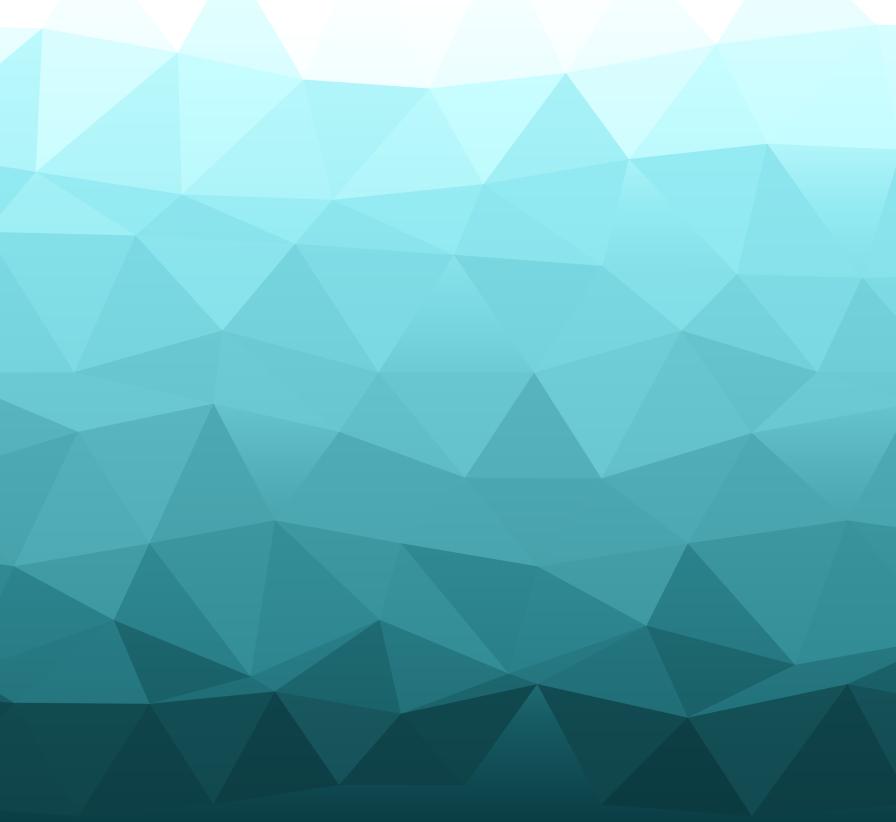
Write a WebGL 2 fragment shader that draws this background.

```glsl
#version 300 es
precision highp float;
// Low-poly backdrop fading from white through aqua to deep teal.
// Wavy rows of vertices are joined into strips of triangles; the two facets
// nearest to a pixel are found first, then toned by a vertical ramp and sines.

uniform vec2 u_resolution;
out vec4 fragColor;

const int ROWS = 10;
const float SPACING = 0.159;      // distance between vertices in a row
const float DRIFT = 0.026;        // sideways sway of the vertices
const float FACET_FLATNESS = 0.8; // 1 = flat facets, 0 = smooth ramp
const float SHADE_RANGE = 0.028;  // tone variation between facets
const float OPEN_TONE = 1.42;     // facets above this tone stay open
const float FLOOR_SHADE = 0.86;   // darkening of the lowest strip
const float EDGE_WIDTH = 0.7;     // edge softness in output pixels

// Each row: height, wave amplitude, wave frequency, wave phase
const vec4 ROW_WAVE[ROWS] = vec4[ROWS](
    vec4(0.028, 0.021, 1.26, 1.57), vec4(0.148, 0.021, 2.80, 0.14),
    vec4(0.212, 0.035, 2.90, -1.30), vec4(0.339, 0.028, 1.57, 1.57),
    vec4(0.459, 0.050, 1.25, -2.82), vec4(0.564, 0.034, 2.09, -3.66),
    vec4(0.690, 0.028, 0.50, -1.50), vec4(0.791, 0.035, 0.90, 0.0),
    vec4(0.932, 0.040, 0.90, -1.0), vec4(1.070, 0.020, 2.00, 0.0));

// Each row: offset in cells, direction of the sideways sway
const vec2 ROW_SHIFT[ROWS] = vec2[ROWS](
    vec2(0.45, 1.0), vec2(0.0, 1.0), vec2(0.72, 0.8), vec2(0.0, 1.0),
    vec2(0.45, 1.0), vec2(0.6, -0.8), vec2(0.0, -1.0), vec2(0.3, -0.5),
    vec2(0.2, 1.0), vec2(0.6, 0.5));

// Evenly spaced colours, bottom to top
const int STOPS = 9;
const vec3 RAMP[STOPS] = vec3[STOPS](
    vec3(0.04, 0.24, 0.27), vec3(0.09, 0.36, 0.39), vec3(0.18, 0.53, 0.57),
    vec3(0.29, 0.65, 0.69), vec3(0.39, 0.76, 0.80), vec3(0.48, 0.85, 0.89),
    vec3(0.58, 0.92, 0.95), vec3(0.77, 0.99, 1.00), vec3(1.0));

vec3 ramp(float height) {
    float t = height * float(STOPS - 1);
    vec3 color = RAMP[0];
    for (int k = 1; k < STOPS; k++)
        color = mix(color, RAMP[k], clamp(t - float(k - 1), 0.0, 1.0));
    return color;
}

vec2 vertexAt(vec4 wave, vec2 shift, float i) {
    float x = (i + shift.x) * SPACING + shift.y * DRIFT * (cos(0.8 * i) - 0.4);
    return vec2(x, wave.x - wave.y * sin(wave.z * i + wave.w));
}

// Signed distance to the line a-b, positive on its left
float edgeDistance(vec2 p, vec2 a, vec2 b) {
    vec2 e = normalize(b - a);
    return e.x * (p.y - a.y) - e.y * (p.x - a.x);
}

// Keeps the two nearest facets as (depth inside, middle height, id, row)
void consider(vec2 p, vec2 a, vec2 b, vec2 c, float id, float row,
              inout vec4 best, inout vec4 second) {
    float d = min(edgeDistance(p, a, b),
              min(edgeDistance(p, b, c), edgeDistance(p, c, a)));
    vec4 found = vec4(d, (a.y + b.y + c.y) / 3.0, id, row);
    if (d > best.x) {
        second = best;
        best = found;
    } else if (d > second.x) {
        second = found;
    }
}

// Colour of a facet; a negative row or a high tone shows the smooth backdrop
vec3 facetColor(vec4 facet, float height) {
    float tone = sin(facet.z * 4.7 + facet.w * 2.3)
               + 0.6 * sin(facet.z * 9.1 - facet.w * 5.9);
    bool isOpen = facet.w < 0.0 || tone > OPEN_TONE;
    float level = mix(height, facet.y, FACET_FLATNESS) + tone * SHADE_RANGE;
    vec3 color = ramp(isOpen ? height : level);
    if (isOpen) return mix(color, vec3(1.0), smoothstep(0.89, 0.95, height));
    return facet.w < 0.5 ? color * FLOOR_SHADE : color;
}

void main() {
    vec2 p = gl_FragCoord.xy / u_resolution;
    float soft = EDGE_WIDTH / min(u_resolution.x, u_resolution.y);

    // Strips whose height range holds this pixel
    int first = 0;
    int last = -1;
    for (int r = 0; r < ROWS - 1; r++) {
        vec4 wave = ROW_WAVE[r];
        if (r > 0 && wave.x + wave.y + soft < p.y) first = r;
        if (wave.x - wave.y - soft < p.y) last = r;
    }

    // Nearby triangles of those strips
    vec4 best = vec4(-soft, 0.0, 0.0, -1.0);
    vec4 second = best;
    for (int r = first; r <= last; r++) {
        vec4 lowWave = ROW_WAVE[r], highWave = ROW_WAVE[r + 1];
        vec2 lowShift = ROW_SHIFT[r], highShift = ROW_SHIFT[r + 1];
        float skip = highShift.x < lowShift.x ? 1.0 : 0.0;
        float i = floor(p.x / SPACING - lowShift.x) - 2.0;
        vec2 low = vertexAt(lowWave, lowShift, i);
        vec2 high = vertexAt(highWave, highShift, i + skip);
        for (int n = 0; n < 4; n++) {
            vec2 nextLow = vertexAt(lowWave, lowShift, i + 1.0);
            vec2 nextHigh = vertexAt(highWave, highShift, i + skip + 1.0);
            consider(p, low, nextLow, high, i, float(r), best, second);
            consider(p, nextLow, nextHigh, high, i + 0.5, float(r), best, second);
            low = nextLow;
            high = nextHigh;
            i += 1.0;
        }
    }

    // Soft blend across the shared edge
    float inside = smoothstep(-soft, soft, best.x);
    vec3 color = mix(facetColor(second, p.y), facetColor(best, p.y), inside);
    fragColor = vec4(color, 1.0);
}
```
